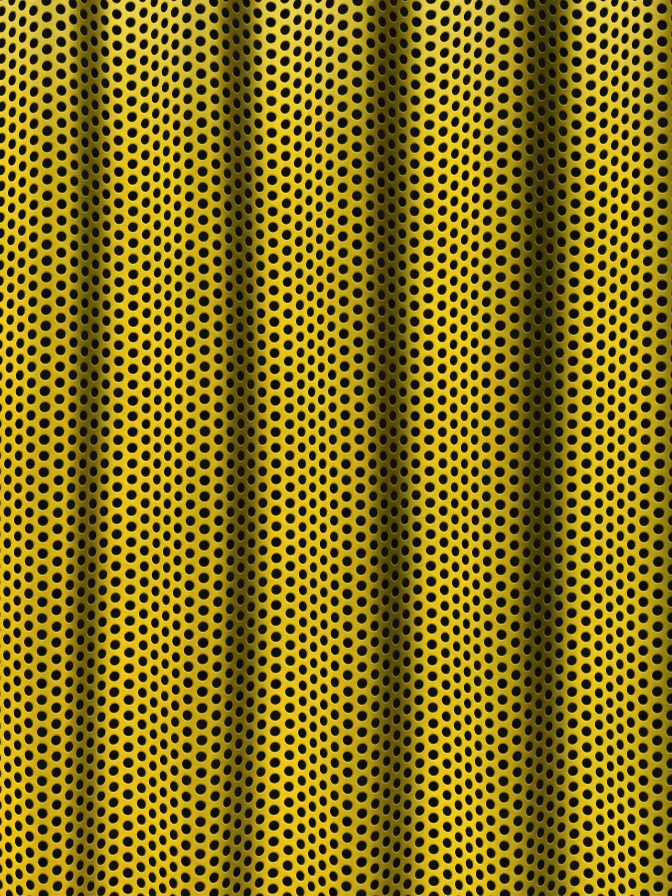
Give the GLSL for this texture, as a Shadertoy shader.

```glsl
// Yellow perforated metal sheet, corrugated into soft vertical folds with staggered round holes.

const float TAU = 6.28318;

float hash(vec2 p) {
    return fract(sin(dot(p, vec2(127.1, 311.7))) * 4375.85);
}

// Distance to the nearest scattered point
float cellNoise(vec2 p) {
    vec2 cell = floor(p);
    float nearest = 1.0;
    for (int j = -1; j <= 1; j++)
    for (int i = -1; i <= 1; i++) {
        vec2 id = cell + vec2(i, j);
        vec2 point = id + vec2(hash(id), hash(id + 19.3));
        nearest = min(nearest, length(p - point));
    }
    return nearest;
}

// Fold phase: whole numbers lie on the shaded slopes, halves on the lit slopes
float foldPhase(vec2 uv) {
    return uv.x * 4.43 - 0.577 + 0.018 * sin(uv.y * 5.0 + uv.x * 7.0);
}

// Light falling on the folded sheet
float foldLight(float phase, vec2 uv) {
    float fromShade = phase - floor(phase + 0.5);
    float width = mix(0.10, 0.19, uv.x);
    float depth = mix(0.52, 0.74, uv.x) * mix(0.7, 1.0, smoothstep(0.0, 0.35, uv.y));
    float shade = depth * exp(-pow(abs(fromShade) / width, 2.4));
    float valley = 0.13 * exp(-pow((fromShade + 0.27) / 0.12, 2.0));
    return 1.0 - shade - valley;
}

void mainImage(out vec4 fragColor, in vec2 fragCoord) {
    vec2 uv = fragCoord / iResolution.xy;
    float phase = foldPhase(uv);
    float light = foldLight(phase, uv);

    // Unrolled sheet: columns crowd together on the steep slopes
    float column = 12.6 * phase + 0.18 * sin(2.0 * TAU * phase);
    float row = uv.y * 56.0 + 0.9 * (uv.y - 0.5) * sin(TAU * phase);
    float columnId = floor(column);
    row += 0.5 * mod(columnId, 2.0);
    vec2 holeId = vec2(columnId, floor(row));
    vec2 q = vec2((fract(column) - 0.5) * 0.866, fract(row) - 0.5);
    q += 0.025 * (vec2(hash(holeId), hash(holeId + 7.7)) - 0.5);

    float soft = 0.75 * 56.0 / iResolution.y;
    float radius = 0.315 + 0.012 * (hash(holeId + 3.1) - 0.5);
    float edge = length(q) - radius;

    // Paint: warm in the lower left, pale glare towards the top
    vec3 paint = mix(vec3(0.91, 0.78, 0.09), vec3(0.92, 0.72, 0.06),
                     0.6 * (1.0 - uv.x) * (1.0 - uv.y));
    float grain = cellNoise(uv * vec2(90.0, 120.0)) - 0.5;
    float stain = sin(uv.x * 23.0 + 2.0 * sin(uv.y * 9.0)) * sin(uv.y * 17.0 + uv.x * 5.0);
    vec3 color = paint * light * (1.0 + 0.07 * grain + 0.035 * stain);
    float glare = smoothstep(0.78, 1.05, uv.y) * smoothstep(0.6, 1.0, light);
    color = mix(color, vec3(0.93, 0.88, 0.52), 0.45 * glare);

    // Rolled rim: bright below the hole, dim above it
    float facing = dot(q / max(length(q), 0.001), vec2(-0.4, -0.9));
    float rim = exp(-pow((edge - 0.02) / 0.05, 2.0));
    color = mix(color, vec3(0.96, 0.91, 0.55) * (0.35 + 0.65 * light),
                0.8 * rim * smoothstep(0.0, 0.9, facing));
    color *= 1.0 - 0.3 * rim * smoothstep(0.1, 0.9, -facing);

    // Hole: thin shaded wall around a dark void
    vec2 parallax = vec2(0.035 * cos(TAU * phase), 0.025);
    float voidEdge = length(q - parallax) - radius * 0.9;
    vec3 wall = vec3(0.34, 0.27, 0.06) * (0.4 + 0.6 * light);
    vec3 dark = vec3(0.045, 0.04, 0.02) + 0.03 * hash(holeId + 11.0);
    vec3 inside = mix(dark, wall, smoothstep(-soft, soft, voidEdge));
    color = mix(inside, color, smoothstep(-soft, soft, edge));

    fragColor = vec4(clamp(color, 0.0, 1.0), 1.0);
}
```
